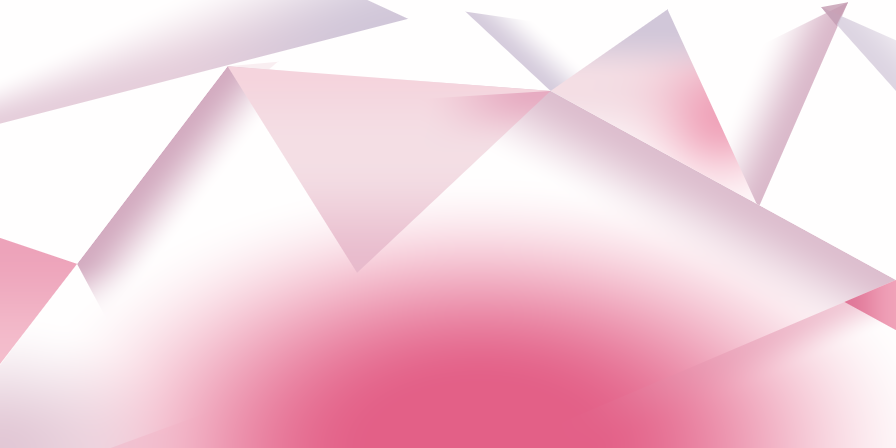
Reproduce this background procedurally as a WebGL 1 fragment shader.

```glsl
precision highp float;
uniform vec2 u_resolution;

// Corners of the folded sheets, in canvas heights
#define PEAK vec2(0.508, 0.852)
#define SADDLE vec2(1.229, 0.797)
#define RIDGE_END vec2(2.0, 0.375)
#define KNEE vec2(0.172, 0.411)
#define DIP vec2(0.797, 0.391)
#define HINGE vec2(1.693, 0.536)
#define SUMMIT vec2(1.490, 0.979)
#define TIP vec2(1.893, 0.995)
#define CREST vec2(1.833, 0.984)
#define NOTCH vec2(1.885, 0.326)
#define FLAP vec2(1.039, 0.974)
#define PANEL_TIP vec2(0.911, 0.958)

const vec3 WHITE = vec3(1.0, 0.995, 0.995);
const vec3 ROSE = vec3(0.89, 0.375, 0.53);
const vec3 PINK = vec3(0.94, 0.63, 0.72);
const vec3 BLUSH = vec3(0.955, 0.87, 0.895);
const vec3 MAUVE = vec3(0.81, 0.64, 0.73);
const vec3 LILAC = vec3(0.82, 0.78, 0.85);

// Signed distance to the line a-b, positive on its left
float side(vec2 p, vec2 a, vec2 b) {
  vec2 d = normalize(b - a);
  return d.x * (p.y - a.y) - d.y * (p.x - a.x);
}

// Antialiased coverage from a signed distance
float cover(float d) {
  return clamp(d * u_resolution.y + 0.5, 0.0, 1.0);
}

float triangle(vec2 p, vec2 a, vec2 b, vec2 c) {
  float turn = sign(side(c, a, b));
  return cover(min(min(side(p, a, b) * turn, side(p, b, c) * turn), side(p, c, a) * turn));
}

// Soft shade that falls off from a crisp edge
float shade(float d, float width) {
  return cover(d) * (1.0 - smoothstep(0.0, width, d));
}

vec3 drawSky(vec2 p) {
  vec3 col = WHITE;

  // Upper left panel
  float d = side(p, vec2(0.0, 0.724), PANEL_TIP);
  float panel = shade(d, 0.1 + 0.2 * p.x) * cover(side(p, PANEL_TIP, vec2(0.82, 1.0)));
  vec3 tint = mix(vec3(0.90, 0.81, 0.86), LILAC, smoothstep(0.35, 0.85, p.x));
  col = mix(col, tint, panel);

  // Narrow flap falling into the saddle
  float flap = shade(side(p, FLAP, SADDLE), 0.09);
  flap *= cover(side(p, vec2(1.094, 0.966), FLAP));
  col = mix(col, LILAC, flap * 0.9);

  // Two crossing strips at the upper right
  float strip = shade(side(p, HINGE, TIP), 0.14);
  strip *= cover(side(p, TIP, vec2(1.745, 0.922)));
  col = mix(col, MAUVE, strip * 0.75);
  float wing = shade(side(p, CREST, vec2(2.0, 0.797)), 0.16);
  wing *= cover(side(p, vec2(2.0, 0.91), CREST));
  col = mix(col, LILAC, wing * 0.75);
  col = mix(col, MAUVE * 0.95, 0.8 * triangle(p, CREST, TIP, vec2(1.867, 0.943)));

  // Right hand summit
  vec3 face = mix(WHITE, BLUSH, smoothstep(0.62, 0.8, p.y));
  vec2 blush = (p - vec2(1.61, 0.74)) / 0.13;
  face = mix(face, PINK, 0.95 * exp(-dot(blush, blush)));
  face = mix(face, LILAC, smoothstep(0.82, 0.94, p.y));
  return mix(col, face, triangle(p, SADDLE, SUMMIT, HINGE));
}

vec3 drawMountain(vec2 p) {
  // Wide glow rising from the bottom
  float r = length((p - vec2(1.07, 0.0)) / vec2(1.05, 0.61));
  vec3 col = mix(WHITE, ROSE, 1.0 - smoothstep(0.22, 1.0, r));
  col = mix(col, MAUVE, 0.6 * (1.0 - smoothstep(0.0, 0.3, length(p * vec2(0.7, 1.0)))));
  float crease = cover(side(p, vec2(0.52, 0.1), vec2(0.247, 0.0)));
  col = mix(col, PINK, 0.3 * crease * (1.0 - smoothstep(0.25, 0.52, p.x)));

  // Shaded left slope
  float slope = shade(side(p, PEAK, KNEE), 0.14);
  slope *= cover(side(p, KNEE, vec2(0.247, 0.271))) * smoothstep(0.25, 0.42, p.y);
  col = mix(col, MAUVE, 0.9 * slope);

  // Right ridge and the fold beneath it
  float fold = side(p, RIDGE_END, NOTCH);
  float ridge = shade(side(p, RIDGE_END, SADDLE), 0.19);
  col = mix(col, MAUVE, 0.7 * ridge * cover(-fold));
  float crest = shade(fold, 0.09) * smoothstep(1.2, 1.8, p.x);
  return mix(col, vec3(0.88, 0.55, 0.66), 0.45 * crest);
}

void main() {
  vec2 p = gl_FragCoord.xy / u_resolution * vec2(2.0, 1.0);
  vec3 col = drawSky(p);

  float left = side(p, PEAK, KNEE);
  float top = min(side(p, SADDLE, PEAK), side(p, RIDGE_END, SADDLE));
  col = mix(col, drawMountain(p), cover(min(left, top)));

  // Hanging triangle with a blush by the saddle
  vec3 sheet = mix(vec3(0.91, 0.73, 0.80), BLUSH, smoothstep(0.39, 0.64, p.y));
  sheet = mix(sheet, vec3(0.96, 0.83, 0.865), smoothstep(0.68, 0.85, p.y));
  float spike = shade(side(p, SADDLE, vec2(0.9375, 0.779)), 0.13);
  sheet = mix(sheet, vec3(0.89, 0.63, 0.73), 0.8 * spike * smoothstep(0.93, 1.2, p.x));
  col = mix(col, sheet, triangle(p, PEAK, SADDLE, DIP));
  col = mix(col, BLUSH, 0.5 * triangle(p, PEAK, vec2(0.62, 0.862), vec2(0.6, 0.845)));

  // Small pink corners at both sides
  vec3 corner = mix(vec3(0.955, 0.74, 0.80), vec3(0.93, 0.64, 0.73), smoothstep(0.2, 0.45, p.y));
  col = mix(col, corner, triangle(p, vec2(0.0, 0.469), KNEE, vec2(0.0, 0.1875)));
  corner = mix(vec3(0.88, 0.47, 0.60), PINK, smoothstep(1.89, 2.0, p.x));
  col = mix(col, corner, triangle(p, NOTCH, RIDGE_END, vec2(2.0, 0.263)));
  gl_FragColor = vec4(col, 1.0);
}
```
